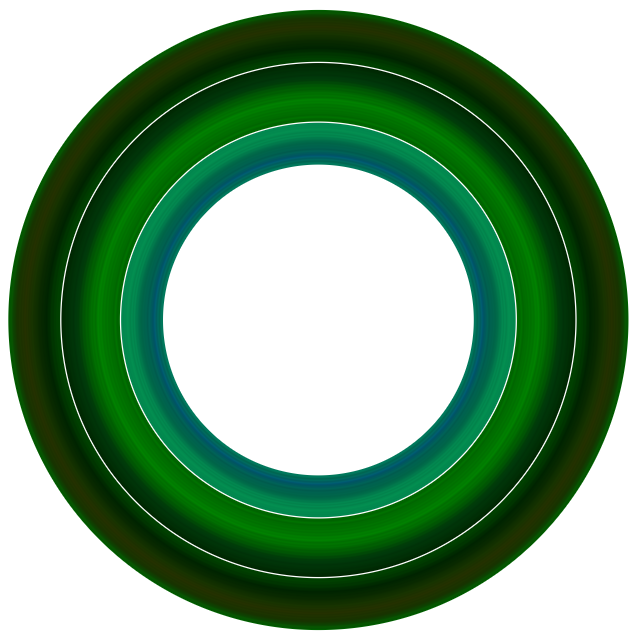
Write a WebGL 1 fragment shader that draws this background.

```glsl
precision highp float;
// Concentric green bands form a wide annulus on a white ground.
// Three radial colour ramps are parted by thin pale circles, and
// one-dimensional gradient noise adds fine grooves along the radius.

uniform vec2 u_resolution;

// Layout, as fractions of the canvas
const vec2 CENTRE = vec2(0.4975, 0.5);
const float HOLE_RADIUS = 0.2428;
const float INNER_LINE = 0.3092;
const float OUTER_LINE = 0.4025;
const float DISC_RADIUS = 0.4845;
const float LINE_HALF_WIDTH = 0.0010;

// Grooves
const float GROOVE_FREQUENCY = 260.0;
const float GROOVE_STRENGTH = 0.10;

// Colours
const vec3 WHITE = vec3(1.0);
const vec3 TEAL = vec3(0.00, 0.48, 0.36);
const vec3 BLUE = vec3(0.00, 0.33, 0.42);
const vec3 DEEP_TEAL = vec3(0.00, 0.37, 0.33);
const vec3 SEA_GREEN = vec3(0.00, 0.40, 0.28);
const vec3 JADE = vec3(0.01, 0.55, 0.31);
const vec3 LEAF = vec3(0.00, 0.40, 0.00);
const vec3 BRIGHT_GREEN = vec3(0.00, 0.49, 0.00);
const vec3 FOREST = vec3(0.00, 0.34, 0.01);
const vec3 PINE = vec3(0.00, 0.22, 0.04);
const vec3 NIGHT_GREEN = vec3(0.00, 0.14, 0.00);
const vec3 MOSS = vec3(0.00, 0.25, 0.00);
const vec3 OLIVE = vec3(0.09, 0.20, 0.00);
const vec3 BROWN = vec3(0.14, 0.19, 0.00);

// Random slope in -1..1 for a lattice point
float slope(float cell) {
  return 2.0 * fract(sin(cell * 12.99) * 4375.85) - 1.0;
}

float gradientNoise(float x) {
  float cell = floor(x);
  float f = x - cell;
  float fade = f * f * f * (f * (f * 6.0 - 15.0) + 10.0);
  return 2.0 * mix(slope(cell) * f, slope(cell + 1.0) * (f - 1.0), fade);
}

// Extends a ramp: rgb holds the colour so far, w the previous stop
void addStop(inout vec4 ramp, float radius, float place, vec3 colour) {
  float t = clamp((radius - ramp.w) / (place - ramp.w), 0.0, 1.0);
  ramp = vec4(mix(ramp.rgb, colour, t), place);
}

vec3 innerBand(float r) {
  vec4 ramp = vec4(TEAL, HOLE_RADIUS);
  addStop(ramp, r, 0.2490, mix(TEAL, DEEP_TEAL, 0.5));
  addStop(ramp, r, 0.2570, BLUE);
  addStop(ramp, r, 0.2640, DEEP_TEAL);
  addStop(ramp, r, 0.2780, SEA_GREEN);
  addStop(ramp, r, 0.2880, mix(SEA_GREEN, JADE, 0.8));
  addStop(ramp, r, 0.2980, JADE);
  addStop(ramp, r, INNER_LINE, mix(SEA_GREEN, JADE, 0.75));
  return ramp.rgb;
}

vec3 middleBand(float r) {
  vec4 ramp = vec4(LEAF, INNER_LINE);
  addStop(ramp, r, 0.3260, mix(LEAF, BRIGHT_GREEN, 0.3));
  addStop(ramp, r, 0.3410, BRIGHT_GREEN);
  addStop(ramp, r, 0.3520, mix(LEAF, BRIGHT_GREEN, 0.5));
  addStop(ramp, r, 0.3650, FOREST);
  addStop(ramp, r, 0.3780, PINE);
  addStop(ramp, r, 0.3910, mix(PINE, NIGHT_GREEN, 0.4));
  addStop(ramp, r, OUTER_LINE, NIGHT_GREEN);
  return ramp.rgb;
}

vec3 outerBand(float r) {
  vec4 ramp = vec4(MOSS, OUTER_LINE);
  addStop(ramp, r, 0.4090, MOSS);
  addStop(ramp, r, 0.4250, NIGHT_GREEN);
  addStop(ramp, r, 0.4360, mix(NIGHT_GREEN, OLIVE, 0.4));
  addStop(ramp, r, 0.4470, OLIVE);
  addStop(ramp, r, 0.4580, BROWN);
  addStop(ramp, r, 0.4710, OLIVE);
  addStop(ramp, r, 0.4780, mix(OLIVE, FOREST, 0.6));
  addStop(ramp, r, DISC_RADIUS, LEAF);
  return ramp.rgb;
}

// Antialiased coverage, where distance is negative inside
float coverage(float distance, float pixel) {
  return clamp(0.5 - distance / pixel, 0.0, 1.0);
}

void main() {
  float size = min(u_resolution.x, u_resolution.y);
  float pixel = 1.0 / size;
  vec2 uv = (gl_FragCoord.xy - 0.5 * u_resolution) / size + 0.5;
  float r = length(uv - CENTRE);

  // Coloured bands with fine grooves
  vec3 colour = r < INNER_LINE ? innerBand(r)
              : r < OUTER_LINE ? middleBand(r) : outerBand(r);
  colour *= 1.0 + GROOVE_STRENGTH * gradientNoise(r * GROOVE_FREQUENCY);

  // Thin dividing circles
  float lineDistance = min(abs(r - INNER_LINE), abs(r - OUTER_LINE));
  colour = mix(colour, WHITE, coverage(lineDistance - LINE_HALF_WIDTH, pixel));

  // Annulus over the white ground
  float annulus = max(r - DISC_RADIUS, HOLE_RADIUS - r);
  gl_FragColor = vec4(mix(WHITE, colour, coverage(annulus, pixel)), 1.0);
}
```
